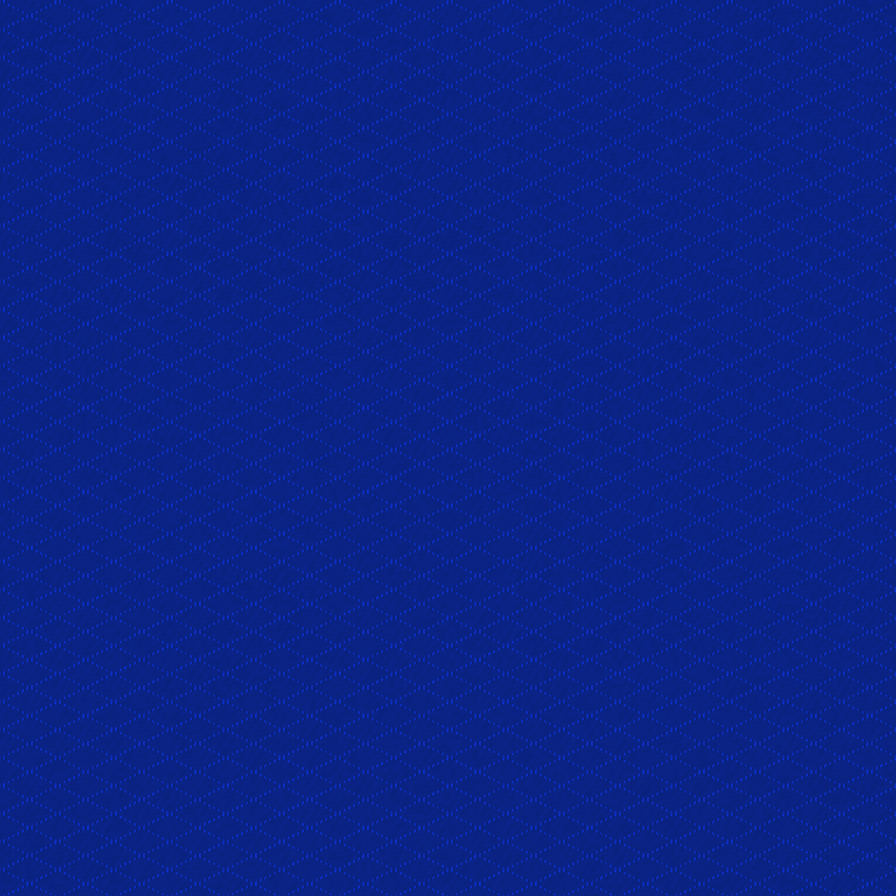
Give the GLSL for this texture, as a three.js fragment shader.

```glsl
// Deep blue woven cloth with a lattice of flat diamonds, 16 across by 32 down.
// Two families of slanted lines are rows of crisp dots with dark gaps, over a
// dim flecked grain; all periods are whole and the noise wraps, so it tiles.

varying vec2 vUv;

const float TAU = 6.2831853;
const vec2 REPEATS = vec2(16.0, 32.0);     // diamonds across and down
const vec2 NODE_OFFSET = vec2(0.03, 0.94); // first crossing, in repeats
const float STITCHES = 12.0;               // dots per repeat across
const float STITCH_SLANT = 0.8;            // lean of the rising dots
const float RISING_RADIUS = 0.00140;       // dot half heights, canvas units
const float FALLING_RADIUS = 0.00115;
const float RISING_STRENGTH = 0.80;
const float FALLING_STRENGTH = 0.68;
const float NODE_STRENGTH = 0.30;          // extra light where lines cross
const float GAP_DEPTH = 0.20;              // darkening between dots
const float STITCH_VARIATION = 0.35;
const vec2 GRAIN_ROWS = vec2(4.0, 2.0);    // flecks across rising, falling
const float GRAIN_STRENGTH = 0.05;
const float MOTTLE_STRENGTH = 0.10;
const float WEAR_CELLS = 4.0;
const float WEAR_STRENGTH = 0.01;
const vec3 GROUND_BLUE = vec3(0.038, 0.136, 0.515);
const vec3 STITCH_BLUE = vec3(0.056, 0.195, 0.850);

float hash(vec2 p) {
  vec3 q = fract(vec3(p.xyx) * 0.1031);
  q += dot(q, q.yzx + 33.33);
  return fract((q.x + q.y) * q.z);
}

// Value noise whose cells wrap at the canvas edges
float wrapNoise(vec2 uv, float cells) {
  vec2 p = uv * cells;
  vec2 i = floor(p);
  vec2 f = fract(p);
  f = f * f * (3.0 - 2.0 * f);
  float low = mix(hash(mod(i, cells)), hash(mod(i + vec2(1.0, 0.0), cells)), f.x);
  float high = mix(hash(mod(i + vec2(0.0, 1.0), cells)), hash(mod(i + 1.0, cells)), f.x);
  return mix(low, high, f.y);
}

// Signed offset from the nearest whole number
float fromNearest(float x) {
  return fract(x + 0.5) - 0.5;
}

// Flat-topped line with a short smooth edge
float line(float d, float radius) {
  float q = d * d / (radius * radius);
  return exp(-q * q);
}

// Dots along a line: 1 on a dot, slightly negative in the gaps
float dots(float along) {
  float wave = 0.5 - 0.5 * cos(TAU * along);
  return mix(-GAP_DEPTH, 1.0, smoothstep(0.25, 0.80, wave));
}

void main() {
  // Lattice coordinates: each line family lies on whole numbers
  vec2 p = vUv * REPEATS - NODE_OFFSET;
  float rise = p.x - p.y;
  float fall = p.x + p.y;
  float riseLocal = fromNearest(rise);
  float riseDist = riseLocal / length(REPEATS);
  float fallDist = fromNearest(fall) / length(REPEATS);

  // Broad dots on rising lines, finer dots on falling lines
  float risingLine = line(riseDist, RISING_RADIUS);
  float fallingLine = line(fallDist, FALLING_RADIUS);
  float upright = dots(STITCHES * p.x);
  float slanted = dots(STITCHES * p.x + STITCH_SLANT * riseLocal);
  float rising = RISING_STRENGTH * risingLine * slanted;
  float falling = FALLING_STRENGTH * fallingLine * upright;
  float lines = mix(falling, rising, risingLine);
  lines += NODE_STRENGTH * risingLine * fallingLine * upright;

  // Uneven thread tension from stitch to stitch
  float tension = wrapNoise(vUv, REPEATS.x * STITCHES) - 0.5;
  lines *= 1.0 + STITCH_VARIATION * tension;

  // Dim flecks, longest along the rising direction, and mottled thread
  float flecks = cos(TAU * GRAIN_ROWS.x * rise) * cos(TAU * GRAIN_ROWS.y * fall);
  float ground = GRAIN_STRENGTH * flecks + MOTTLE_STRENGTH * tension;

  vec3 color = mix(GROUND_BLUE, STITCH_BLUE, min(lines + ground, 1.0));
  color *= 1.0 + WEAR_STRENGTH * (wrapNoise(vUv, WEAR_CELLS) - 0.5);
  gl_FragColor = vec4(color, 1.0);
}
```
